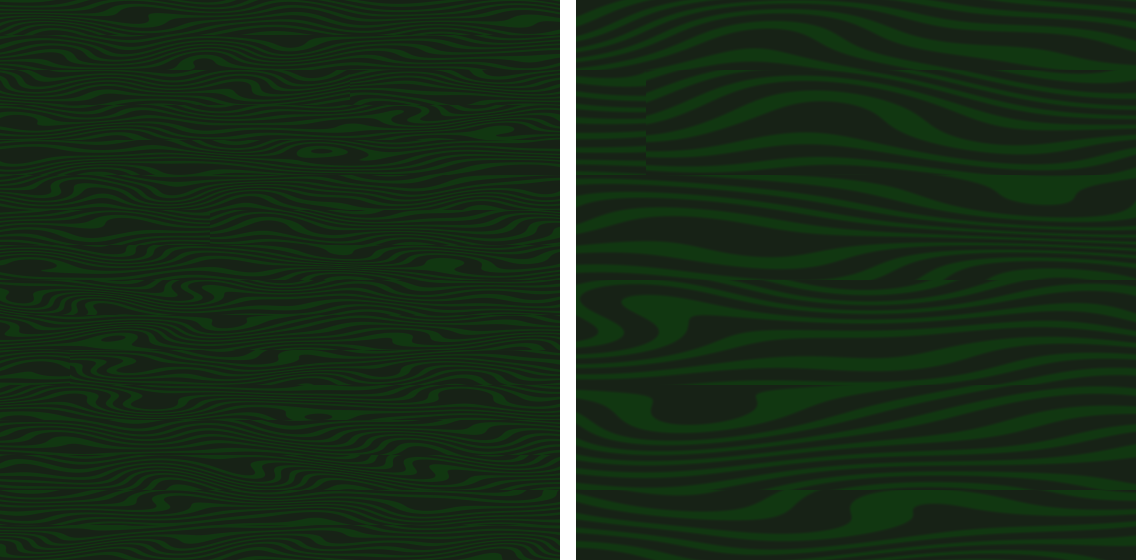
Left: the whole. Right: its middle third, enlarged.
Give the GLSL for this texture, as a Shadertoy shader.

```glsl
const vec3 DARK_WOOD = vec3(0.092, 0.135, 0.088);
const vec3 GREEN_GRAIN = vec3(0.066, 0.216, 0.066);
const float BANDS = 16.0;         // horizontal planks per canvas
const float LINES = 96.0;         // grain lines per canvas
const float GRAIN_CUTOFF = 0.28;  // higher makes thinner green lines
const float EDGE_SOFTNESS = 0.0012;
const float WARP_AMOUNT = 0.44;   // bending, in line spacings
const float SWAY_AMOUNT = 0.55;
const int WARP_LAYERS = 6;
const float TAU = 6.28319;

float hash(float n) {
    return fract(sin(n * 12.9898 + 4.137) * 43758.5453);
}

// Layered sines, long in x and tight in y, random for each plank
float plankWarp(vec2 p, float seed) {
    float sum = 0.0;
    for (int i = 0; i < WARP_LAYERS; i++) {
        float n = seed * 7.31 + float(i) * 1.73;
        float alongX = mix(5.0, 29.0, hash(n));
        float alongY = mix(-110.0, 110.0, hash(n + 31.7));
        sum += sin(alongX * p.x + alongY * p.y + TAU * hash(n + 67.3));
    }
    return sum * WARP_AMOUNT;
}

// Slow undulation shared by all planks
float sway(vec2 p) {
    return SWAY_AMOUNT * (sin(8.3 * p.x + 13.0 * p.y)
                        + sin(17.9 * p.x - 19.0 * p.y + 2.1)
                        + 0.6 * sin(27.1 * p.x + 31.0 * p.y + 4.4));
}

float grainWave(vec2 p, float row, float seed) {
    float across = (1.0 - p.y) * BANDS - row;
    float fade = mix(0.45, 1.0, sin(0.5 * TAU * across));
    return sin(TAU * (p.y * LINES + sway(p) + fade * plankWarp(p, seed)));
}

void mainImage(out vec4 fragColor, in vec2 fragCoord) {
    vec2 p = fragCoord / iResolution.xy;
    float row = floor((1.0 - p.y) * BANDS);

    // Some planks have a butt joint, stepping left down the canvas
    float seed = row;
    float joint = 0.625 - 0.25 * floor(row / 4.0);
    if (mod(row, 4.0) == 2.0 && p.x > joint) seed += 41.0;

    // Divide by the slope so that edges stay equally sharp
    float wave = grainWave(p, row, seed);
    float delta = 0.0002;
    vec2 slope = vec2(grainWave(p + vec2(delta, 0.0), row, seed),
                      grainWave(p + vec2(0.0, delta), row, seed)) - wave;
    float edgeDistance = (wave - GRAIN_CUTOFF) * delta / max(length(slope), 0.001);

    float softness = max(EDGE_SOFTNESS, 0.6 / iResolution.y);
    float grain = smoothstep(-softness, softness, edgeDistance);
    fragColor = vec4(mix(DARK_WOOD, GREEN_GRAIN, grain), 1.0);
}
```
